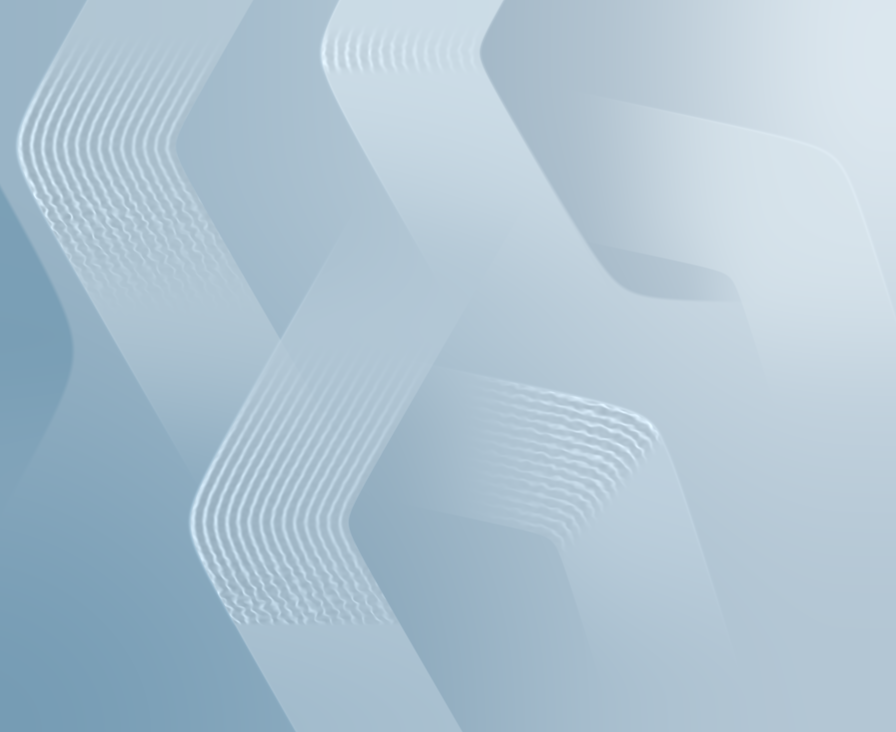
Write a WebGL 1 fragment shader that draws this background.

```glsl
precision highp float;
// Pale blue backdrop of translucent folded bands: three chevrons opening right
// and two bent roofs, laid over a soft gradient. Signed edge functions shape
// each band, and fine parallel grooves, frayed by noise, mark the folds.

uniform vec2 u_resolution;

vec2 gradientAt(vec2 cell) {
  float angle = 6.2832 * fract(sin(dot(cell, vec2(127.1, 311.7))) * 43758.5);
  return vec2(cos(angle), sin(angle));
}

float gradientNoise(vec2 p) {
  vec2 i = floor(p), f = fract(p);
  vec2 s = f * f * (3.0 - 2.0 * f);
  float a = dot(gradientAt(i), f);
  float b = dot(gradientAt(i + vec2(1, 0)), f - vec2(1, 0));
  float c = dot(gradientAt(i + vec2(0, 1)), f - vec2(0, 1));
  float d = dot(gradientAt(i + 1.0), f - 1.0);
  return mix(mix(a, b, s.x), mix(c, d, s.x), s.y);
}

float edge(float d) {
  float soft = max(0.0016, 0.8 / u_resolution.y);
  return smoothstep(-soft, soft, d);
}

// Positive to the right of a rounded "<" whose tip is at v
float chevron(vec2 p, vec2 v, float radius) {
  float dy = p.y - v.y;
  return 0.866 * (p.x - v.x - 0.58 * (sqrt(dy * dy + radius * radius) - radius));
}

// Positive below a rounded, slanted roof with its corner at apex
float roof(vec2 p, vec2 apex, float radius) {
  vec2 q = p - apex;
  float top = 0.979 * (q.y + 0.21 * q.x);
  float side = 0.955 * (q.x + 0.31 * q.y);
  float gap = top - side;
  return -0.5 * (top + side + sqrt(gap * gap + radius * radius));
}

// Lays a tinted strip between two edges, with grooves and a lit outer rim
vec3 band(vec3 color, vec2 p, float outer, float inner, vec3 tint, float opacity,
          float grooves, float frayed) {
  float mask = edge(outer) * edge(-inner);
  float across = outer / max(outer - inner, 0.01);
  float wobble = mix(0.08, 0.55, frayed) * gradientNoise(p * vec2(75.0, 110.0));
  float wave = 0.5 + 0.5 * sin(6.2832 * (14.0 * across + wobble));
  float broken = 1.0 + mix(0.4, 1.5, frayed) * gradientNoise(p * vec2(100.0, 150.0) + 7.0);
  float relief = (pow(wave, 2.5) - 0.34) * broken;
  color = mix(color, tint, mask * opacity);
  color += mask * grooves * relief * mix(0.21, 0.09, across);
  float rim = exp(-pow(outer / 0.0021, 2.0));
  return color + rim * (0.03 * opacity + 0.08 * grooves);
}

void main() {
  vec2 p = gl_FragCoord.xy / u_resolution.y;

  // Backdrop: deep blue lower left, bright upper right
  vec3 left = mix(vec3(0.46, 0.61, 0.705), vec3(0.60, 0.705, 0.775), smoothstep(0.0, 0.8, p.y));
  vec3 right = mix(vec3(0.70, 0.775, 0.83), vec3(0.785, 0.84, 0.88), smoothstep(0.1, 0.9, p.y));
  vec3 color = mix(left, right, smoothstep(-0.05, 1.15, p.x));
  vec2 toGlow = p - vec2(1.22, 0.93);
  color += vec3(0.075, 0.065, 0.055) * exp(-5.0 * dot(toGlow, toGlow));

  // Dark wedge on the left border
  float wedgeY = p.y - 0.52;
  float wedge = 0.1 - p.x - 0.577 * (sqrt(wedgeY * wedgeY + 0.0036) - 0.06);
  color = mix(color, vec3(0.445, 0.6, 0.695), 0.75 * smoothstep(-0.004, 0.004, wedge) * smoothstep(0.25, 0.55, p.y));

  // Shaded pocket beside the upper chevron, with a rounded floor
  float upperOuter = chevron(p, vec2(0.439, 0.928), 0.04);
  float upperInner = chevron(p, vec2(0.655, 0.928), 0.018);
  float depth = p.y - 0.585;
  float gap = upperInner - depth;
  float pocket = 0.5 * (upperInner + depth - sqrt(gap * gap + 0.0016));
  float pocketShade = 1.0 - smoothstep(0.8, 1.2, p.x);
  pocketShade *= mix(1.0 - smoothstep(0.93, 1.05, p.x), 1.0, smoothstep(0.59, 0.74, p.y));
  color -= vec3(0.09, 0.08, 0.07) * smoothstep(-0.003, 0.003, pocket) * pocketShade;

  // Upper chevron
  float grooves = smoothstep(0.895, 0.915, p.y) * (1.0 - smoothstep(0.925, 0.97, p.y));
  grooves *= 1.0 - 0.5 * smoothstep(0.47, 0.62, p.x);
  color = band(color, p, upperOuter, upperInner, vec3(0.805, 0.868, 0.908),
    0.9 * smoothstep(0.56, 0.92, p.y), 0.6 * grooves, 0.2);

  // Left chevron, dissolving behind the lower one
  grooves = smoothstep(0.56, 0.8, p.y) * (1.0 - smoothstep(0.82, 0.96, p.y));
  color = band(color, p, chevron(p, vec2(0.024, 0.8), 0.04), chevron(p, vec2(0.24, 0.8), 0.018),
    vec3(0.725, 0.8, 0.848), 0.72 * smoothstep(0.3, 0.62, p.y), grooves,
    1.0 - smoothstep(0.68, 0.79, p.y));

  // Lower chevron and the shade inside its fold
  float lowerInner = chevron(p, vec2(0.476, 0.286), 0.018);
  color -= 0.025 * edge(lowerInner) * (1.0 - smoothstep(0.5, 0.9, p.x)) * (1.0 - smoothstep(0.4, 0.56, p.y));
  grooves = smoothstep(0.144, 0.152, p.y) * (1.0 - smoothstep(0.3, 0.54, p.y));
  grooves *= mix(0.6, 1.0, smoothstep(0.16, 0.28, p.y));
  color = band(color, p, chevron(p, vec2(0.26, 0.286), 0.04), lowerInner,
    vec3(0.705, 0.785, 0.84), 0.78 * (1.0 - smoothstep(0.54, 0.74, p.y)) * mix(0.75, 1.0, smoothstep(0.0, 0.2, p.y)),
    grooves, 1.0 - smoothstep(0.17, 0.27, p.y));

  // Right roof
  color = band(color, p, roof(p, vec2(1.153, 0.799), 0.035), roof(p, vec2(1.002, 0.628), 0.015),
    vec3(0.845, 0.895, 0.925), 0.82 * smoothstep(0.76, 1.08, p.x) * smoothstep(0.43, 0.73, p.y), 0.0, 0.0);

  // Lower roof, grooved up to its diagonal fold
  float pastFold = 0.76 * (p.x - 0.759) - 0.65 * (p.y - 0.268);
  grooves = smoothstep(0.62, 0.86, p.x) * (1.0 - smoothstep(0.0, 0.035, pastFold));
  color = band(color, p, roof(p, vec2(0.902, 0.437), 0.035), roof(p, vec2(0.759, 0.268), 0.015),
    vec3(0.75, 0.823, 0.875), 0.8 * smoothstep(0.52, 0.88, p.x) * smoothstep(0.04, 0.38, p.y),
    0.75 * grooves, 0.5);

  gl_FragColor = vec4(clamp(color, 0.0, 1.0), 1.0);
}
```
